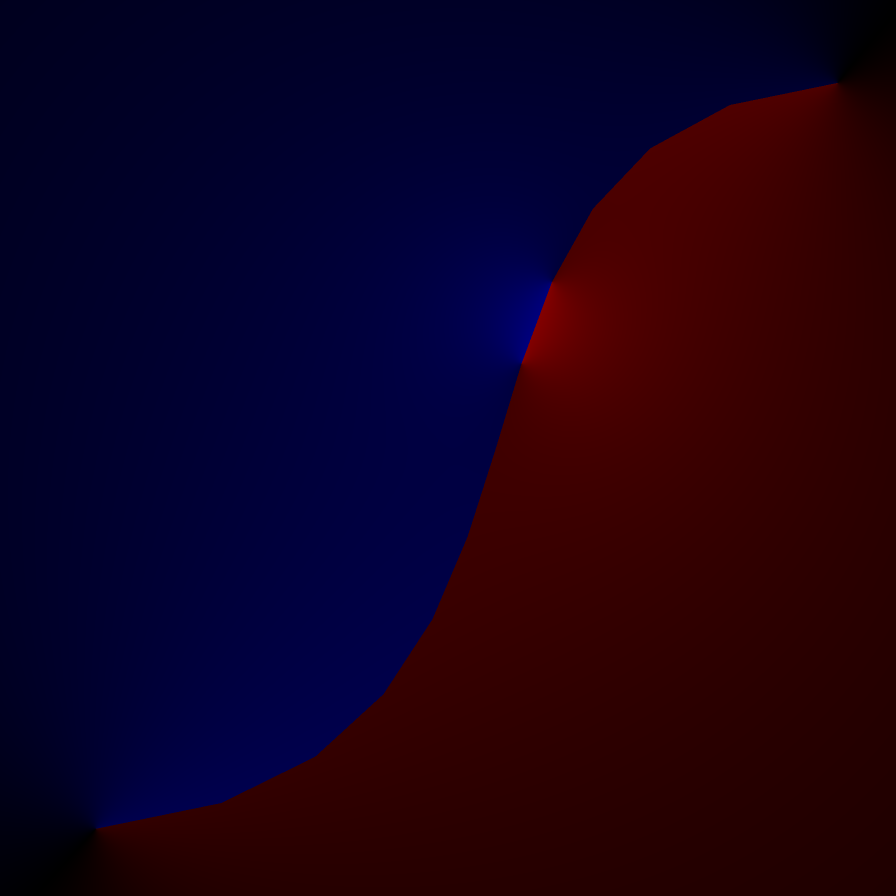
This background is drawn by a Shadertoy shader. Its source:

```glsl
// Cubic Bezier forming the S-shaped divide
vec2 curvePoint(float t) {
    float s = 1.0 - t;
    return s * s * s * vec2(0.107, 0.075)
         + 3.0 * s * s * t * vec2(0.746, 0.138)
         + 3.0 * s * t * t * vec2(0.381, 0.862)
         + t * t * t * vec2(0.935, 0.9075);
}

// Signed angle that segment a-b spans when seen from p
float spannedAngle(vec2 p, vec2 a, vec2 b) {
    vec2 u = a - p, v = b - p;
    return atan(u.y * v.x - u.x * v.y, dot(u, v));
}

// Total angle of the faceted curve: red on one side, blue on the other
vec3 windingColor(vec2 p) {
    const int segments = 12;
    float angle = 0.0;
    vec2 start = curvePoint(0.0);
    for (int i = 1; i <= segments; i++) {
        vec2 end = curvePoint(float(i) / float(segments));
        // One segment counts twice and makes the central glow
        float weight = i == 8 ? 2.0 : 1.0;
        angle += weight * spannedAngle(p, start, end);
        start = end;
    }
    float field = angle / 12.56637;
    return vec3(max(field, 0.0), 0.0, max(-field, 0.0));
}

void mainImage(out vec4 fragColor, in vec2 fragCoord) {
    // Four samples per pixel soften the divide
    vec3 color = vec3(0.0);
    for (int i = 0; i < 4; i++) {
        vec2 offset = vec2(i % 2, i / 2) * 0.5 - 0.25;
        color += windingColor((fragCoord + offset) / iResolution.xy);
    }
    fragColor = vec4(color * 0.25, 1.0);
}
```
